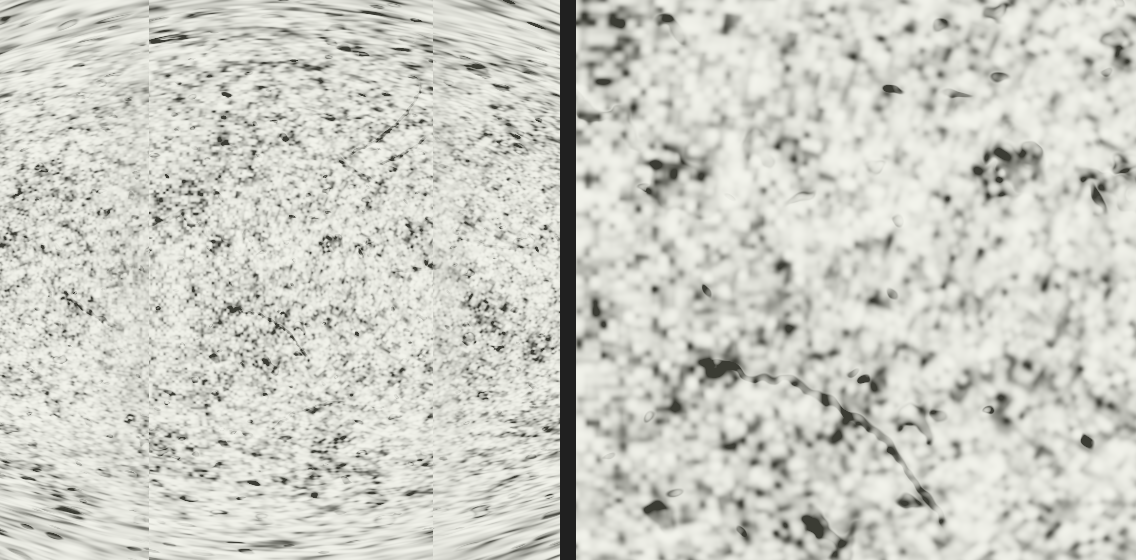
Left: the whole. Right: its middle third, enlarged.
Write a three.js fragment shader that draws this texture.

```glsl
#define PAPER vec3(0.962, 0.965, 0.935)
#define SPECK_DEPTH 0.11
#define SPECK_CONTRAST 0.72
#define MAX_DEPTH 0.73
#define GRAIN_SCALE 64.0
#define BEND 0.9
#define SEAM_LEFT 0.266
#define SEAM_RIGHT 0.773
#define BLOB_SHARE 0.3
#define THREADS 10

varying vec2 vUv;

float hash13(vec3 p) {
  p = fract(p * 0.1031);
  p += dot(p, p.zyx + 31.32);
  return fract((p.x + p.y) * p.z);
}

vec3 hash33(vec3 p) {
  p = fract(p * vec3(0.1031, 0.103, 0.0973));
  p += dot(p, p.yxz + 33.33);
  return fract((p.xxy + p.yxx) * p.zyx);
}

float noise(vec3 p) {
  vec3 i = floor(p);
  vec3 f = fract(p);
  f = f * f * (3.0 - 2.0 * f);
  vec2 e = vec2(0.0, 1.0);
  vec4 near = vec4(hash13(i), hash13(i + e.yxx), hash13(i + e.xyx), hash13(i + e.yyx));
  vec4 far = vec4(hash13(i + e.xxy), hash13(i + e.yxy), hash13(i + e.xyy), hash13(i + e.yyy));
  vec4 m = mix(near, far, f.z);
  vec2 n = mix(m.xz, m.yw, f.x);
  return mix(n.x, n.y, f.y);
}

vec2 rotate(vec2 p, float a) {
  float c = cos(a);
  float s = sin(a);
  return vec2(c * p.x + s * p.y, c * p.y - s * p.x);
}

// Width left of a horizontal unit after the stretch towards top and bottom
float squeeze(float latitude) {
  return max(cos(latitude), 0.12);
}

float latitudeAt(vec2 p) {
  return 2.92 * p.y * (1.0 + BEND * p.x * p.x);
}

// Scattered dark ellipses, some with a pale core
float blobs(vec2 p, vec2 ragged, float cells, float radius, float seed) {
  vec2 home = floor(p * cells);
  float cover = 0.0;
  for (int j = -1; j <= 1; j++) {
    for (int i = -1; i <= 1; i++) {
      vec2 cell = home + vec2(float(i), float(j));
      vec3 place = hash33(vec3(cell, seed));
      vec3 look = hash33(vec3(cell, seed + 17.0));
      if (place.z < BLOB_SHARE) {
        vec2 center = (cell + place.xy) / cells;
        float narrow = squeeze(latitudeAt(center));
        float flow = -2.0 * BEND * center.x * center.y;
        float angle = mix(flow, 1.8 * look.x - 1.2, narrow * narrow);
        float size = radius * mix(0.5, 1.3, look.y * look.y);
        vec2 q = rotate(p - center, angle) / size + ragged;
        q *= vec2(sqrt(narrow), mix(1.2, 2.3, look.z));
        float r = length(q);
        float core = step(0.72, look.x) * (1.0 - smoothstep(0.2, 0.75, r));
        float strength = mix(0.5, 1.0, fract(look.y * 7.3));
        cover = max(cover, (1.0 - smoothstep(0.65, 1.1, r)) * strength * (1.0 - 0.6 * core));
      }
    }
  }
  return cover;
}

// Thin bent threads
float threads(vec2 p, vec2 ragged) {
  float cover = 0.0;
  for (int i = 0; i < THREADS; i++) {
    vec3 place = hash33(vec3(float(i), 5.0, 9.0));
    vec3 look = hash33(vec3(float(i), 23.0, 4.0));
    vec2 q = rotate(p - (place.xy - 0.5) * vec2(0.85, 0.7), 2.4 * place.z - 1.6);
    q += ragged * 0.006;
    float offCurve = abs(q.y - (look.x - 0.5) * 9.0 * q.x * q.x);
    float reach = mix(0.04, 0.11, look.y);
    float ends = 1.0 - smoothstep(reach * 0.8, reach, abs(q.x));
    float width = mix(0.003, 0.006, look.z);
    cover = max(cover, ends * (1.0 - smoothstep(width * 0.5, width, offCurve)));
  }
  return cover;
}

void main() {
  vec2 p = vUv - 0.5;
  float latitude = latitudeAt(p);
  float narrow = squeeze(latitude);
  float longitude = 3.14159 * p.x + 0.6;

  // Three panels, hazy on the outer side of each seam
  float panel = step(SEAM_LEFT, vUv.x) + step(SEAM_RIGHT, vUv.x);
  float haze = smoothstep(0.12, SEAM_LEFT, vUv.x) * (1.0 - step(SEAM_LEFT, vUv.x));
  haze += (1.0 - smoothstep(SEAM_RIGHT, 0.88, vUv.x)) * step(SEAM_RIGHT, vUv.x);

  // Grain on a curved surface, so it smears sideways at top and bottom
  vec3 s = vec3(narrow * cos(longitude), latitude, narrow * sin(longitude));
  s.xy = rotate(s.xy, 0.5);
  s += panel * 2.7 + 3.0;
  float fine = noise(s * GRAIN_SCALE) - 0.5;
  float medium = noise(s * GRAIN_SCALE * 0.47 + 11.0) - 0.5;
  float coarse = noise(s * GRAIN_SCALE * 0.18 + 29.0) - 0.5;
  float broad = noise(s * 3.0 + 47.0) - 0.5;
  float grain = 5.4 * (0.72 * fine + 0.58 * medium + 0.32 * coarse + 0.22 * broad);
  grain *= 1.0 - 0.35 * haze;

  // Larger marks, frayed by the grain
  vec2 ragged = vec2(medium + coarse, coarse - medium + 0.5 * fine);
  float marks = 1.9 * blobs(p, ragged, 14.0, 0.024, 3.0);
  marks = max(marks, 1.9 * blobs(p, ragged, 31.0, 0.009, 8.0));
  marks = max(marks, 1.2 * threads(p, ragged));

  float depth = SPECK_DEPTH * exp(SPECK_CONTRAST * (grain + marks * (1.0 - 0.3 * haze)));
  gl_FragColor = vec4(PAPER - min(depth, MAX_DEPTH), 1.0);
}
```
